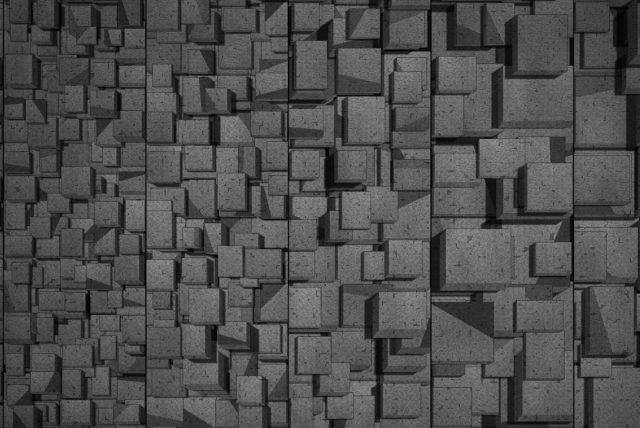
Write a Shadertoy shader that draws this texture.

```glsl
// A wall of cast concrete blocks in vertical panels, coarser toward the right.
// Layers of jittered boxes are painted back to front; each box casts a swept
// shadow, shows two swept sides and has a flat, creased or cut front face.

const float PANEL = 0.333;

float hash(vec2 p) {
    return fract(sin(dot(p, vec2(127.1, 311.7))) * 43758.5453);
}

float noise(vec2 p) {
    vec2 i = floor(p), f = fract(p);
    f = f * f * (3.0 - 2.0 * f);
    return mix(mix(hash(i), hash(i + vec2(1, 0)), f.x),
               mix(hash(i + vec2(0, 1)), hash(i + vec2(1, 1)), f.x), f.y);
}

float cross2(vec2 a, vec2 b) { return a.x * b.y - a.y * b.x; }

float box(vec2 q, vec2 b) {
    vec2 d = abs(q) - b;
    return max(d.x, d.y);
}

// Box dragged along v: its bounds cut by a band parallel to v
float sweptBox(vec2 q, vec2 b, vec2 v) {
    vec2 c = q - 0.5 * v;
    float band = abs(cross2(c, v)) - b.x * abs(v.y) - b.y * abs(v.x);
    return max(box(c, b + 0.5 * abs(v)), band / length(v));
}

float cover(float d, float soft) { return smoothstep(soft, -soft, d); }

// Paints one block over the tone behind it
float paintBlock(float tone, vec2 q, vec2 b, vec2 side, vec2 shadow, vec2 seed, float aa) {
    float shade = cover(sweptBox(q, b, shadow), aa * 1.5);
    tone *= 1.0 - 0.68 * shade;

    // Sides, parted by the line that leaves the nearest corner
    float face = 0.355 + 0.075 * hash(seed + 3.1);
    vec2 corner = b * sign(side);
    float under = cover(cross2(q - corner, side) * sign(side.x) / length(side), aa);
    float sideTone = face * mix(0.72, 0.46, under);
    tone = mix(tone, sideTone, cover(sweptBox(q, b, side), aa));

    // Front face; some are cut to wedges, some are creased
    float kind = hash(seed + 5.7);
    float angle = 6.2832 * hash(seed + 8.3);
    vec2 n = vec2(cos(angle), sin(angle));
    float slant = dot(q, n) - 0.4 * min(b.x, b.y);
    float front = box(q, b);
    float body = cover(front, aa);
    if (kind < 0.13) {
        tone = mix(tone, face * 0.5, body);
        body = cover(max(front, slant), aa);
    } else if (kind < 0.34) {
        face *= 1.0 - (0.2 + 0.25 * hash(seed + 9.9)) * cover(-slant, aa);
    }
    face *= 1.0 + 0.08 * q.y / b.y;
    face *= 1.0 - 0.22 * cover(abs(front) - 0.0006, aa);
    return mix(tone, face, body);
}

void mainImage(out vec4 fragColor, in vec2 fragCoord) {
    vec2 p = fragCoord / iResolution.y;
    float aa = 0.8 / iResolution.y;
    float panel = floor((p.x - 0.008) / PANEL);
    vec2 local = vec2(p.x - 0.008 - panel * PANEL, p.y);
    float tone = 0.06;

    // Sides and shadows lean toward the middle and downward
    float lean = panel < 2.0 ? 1.0 : -1.0;

    for (int layer = 0; layer < 4; layer++) {
        float L = float(layer);
        float columns = clamp(5.0 - panel, 2.0, 5.0) + (layer == 2 ? 1.0 : 0.0);
        float size = PANEL / columns;
        vec2 home = floor(local / size);
        float chance = layer == 0 ? 1.0 : layer == 1 ? 0.72 : 0.38;

        for (int j = -1; j <= 1; j++)
        for (int i = -1; i <= 1; i++) {
            vec2 cell = home + vec2(i, j);
            vec2 seed = cell + vec2(panel * 17.3, L * 41.9);
            if (cell.x < 0.0 || cell.x >= columns || hash(seed + 0.7) > chance) continue;

            vec2 rnd = vec2(hash(seed + 1.3), hash(seed + 2.9));
            vec2 jitter = vec2(hash(seed + 4.1), hash(seed + 6.3)) - 0.5;
            vec2 halfSize = size * (layer == 0 ? 0.46 + 0.1 * rnd : 0.29 + 0.23 * rnd);
            vec2 center = size * (cell + 0.5 + jitter * (layer == 0 ? 0.1 : 0.42));
            float depth = size * (0.05 + 0.23 * pow(hash(seed + 7.7), 2.0));
            vec2 side = depth * vec2(lean * (0.3 + 0.5 * rnd.y), -0.25 - 0.5 * rnd.x);
            vec2 shadow = depth * vec2(lean * 1.25, -0.8);
            tone = paintBlock(tone, local - center, halfSize, side, shadow, seed, aa);
        }
    }

    // Dark seams between panels
    float seam = min(local.x, PANEL - local.x);
    tone *= mix(0.35, 1.0, smoothstep(0.0005, 0.003, seam));

    // Concrete: stains, fine grain and small pits
    tone *= 0.91 + 0.18 * noise(p * vec2(24.0, 13.0));
    tone *= 0.87 + 0.26 * noise(p * 330.0);
    tone *= 1.0 - 0.3 * smoothstep(0.8, 0.95, noise(p * 150.0 + 7.0));

    // Light falls off toward the left, the top and the corners
    vec2 away = (p - vec2(0.86, 0.42)) / vec2(1.0, 0.85);
    tone *= 1.06 - 0.42 * smoothstep(0.0, 1.1, dot(away, away));

    fragColor = vec4(vec3(tone), 1.0);
}
```
